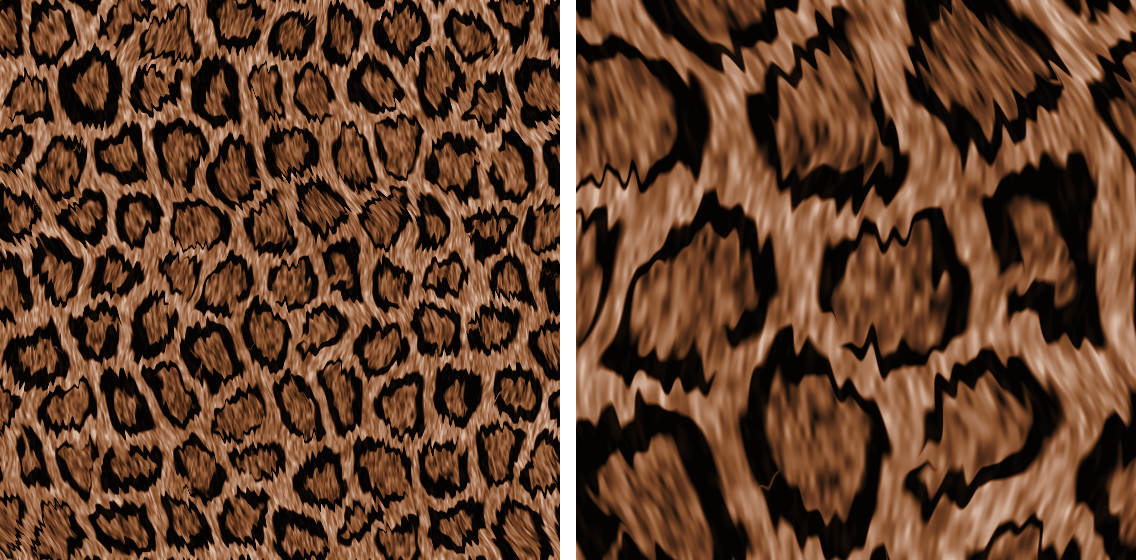
Left: the whole. Right: its middle third, enlarged.
Write a Shadertoy shader that draws this texture.

```glsl
#define SPOT_GRID vec2(9.7, 9.0)
#define JITTER 0.62
#define ROUNDNESS 15.0
#define GAP 0.088
#define CORE_DEPTH 0.57
#define EDGE 0.022
#define BEND 0.065
#define TUFT 0.024
#define HAIR_CONTRAST 4.3
#define PELT_TONE 4.05
#define CORE_TONE 2.6

// Tones from black ink up to pale hair tips
const vec3 FUR[7] = vec3[7](
    vec3(0.015, 0.01, 0.008), vec3(0.23, 0.13, 0.07), vec3(0.40, 0.22, 0.12),
    vec3(0.55, 0.33, 0.18), vec3(0.64, 0.44, 0.31), vec3(0.73, 0.56, 0.45),
    vec3(0.84, 0.72, 0.64));

vec3 furColor(float tone) {
    float t = clamp(tone, 0.0, 5.999);
    int i = int(t);
    return mix(FUR[i], FUR[i + 1], fract(t));
}

vec2 hash2(vec2 p) {
    vec3 h = fract(p.xyx * vec3(0.1031, 0.1030, 0.0973));
    h += dot(h, h.yzx + 33.33);
    return fract((h.xx + h.yz) * h.zy);
}

float noise(vec2 p) {
    vec2 i = floor(p), f = fract(p);
    f = f * f * (3.0 - 2.0 * f);
    float low = mix(hash2(i).x, hash2(i + vec2(1, 0)).x, f.x);
    float high = mix(hash2(i + vec2(0, 1)).x, hash2(i + vec2(1, 1)).x, f.x);
    return mix(low, high, f.y);
}

// Sideways sweep of the coat
float sweep(vec2 p) {
    return BEND * (noise(p * vec2(3.0, 7.0) + 11.0) + 0.4 * noise(p * vec2(8.0, 15.0))) + 0.12 * p.y;
}

float strands(vec2 p) {
    float coarse = noise(p * vec2(215.0, 58.0)) - 0.5;
    float fine = noise(p * vec2(390.0, 105.0) + 40.0) - 0.5;
    return 0.65 * coarse + 0.6 * fine;
}

// Staggered, jittered spot centres
vec2 spotCentre(vec2 cell) {
    return cell + vec2(0.5 * mod(cell.y, 2.0), 0.0) + 0.5 + JITTER * (hash2(cell + 7.0) - 0.5);
}

// x: rounded distance to the cell border, y: the same at its centre
vec2 cellBorder(vec2 x, out vec2 home) {
    vec2 base = floor(x);
    float nearest = 1e3;
    for (int j = -2; j <= 2; j++)
    for (int i = -2; i <= 2; i++) {
        vec2 cell = base + vec2(i, j);
        vec2 r = spotCentre(cell) - x;
        if (dot(r, r) < nearest) {
            nearest = dot(r, r);
            home = cell;
        }
    }
    vec2 a = spotCentre(home) - x;
    vec2 sum = vec2(0.0);
    for (int j = -2; j <= 2; j++)
    for (int i = -2; i <= 2; i++) {
        vec2 cell = home + vec2(i, j);
        if (i == 0 && j == 0) continue;
        vec2 b = spotCentre(cell) - x;
        vec2 dist = vec2(dot(0.5 * (a + b), normalize(b - a)), 0.5 * length(b - a));
        sum += exp(-ROUNDNESS * dist);
    }
    return -log(sum) / ROUNDNESS;
}

void mainImage(out vec4 fragColor, in vec2 fragCoord) {
    vec2 p = fragCoord / iResolution.y;

    // Hair follows the sweep
    float bend = sweep(p);
    vec2 along = normalize(vec2((bend - sweep(p + vec2(0.0, 0.002))) / 0.002, 1.0));
    vec2 hairPos = vec2(p.x + bend, p.y);
    float hair = strands(hairPos);
    float tuft = noise(hairPos * vec2(190.0, 32.0) + 5.0) - 0.5;

    // Tufts and soft wobble fray the spot outlines
    vec2 x = (p + along * tuft * TUFT) * SPOT_GRID + 3.0;
    x += 0.2 * (vec2(noise(x * 2.7), noise(x * 2.7 + 31.0)) - 0.5);
    vec2 home;
    vec2 border = cellBorder(x, home);
    float depth = border.x + 0.05 * (noise(x * 5.0) - 0.5);

    // Brown core, often opening through one side of the ring
    float core = depth - mix(GAP, border.y, CORE_DEPTH) + 0.15 * (noise(x * 4.2 + 17.0) - 0.5);
    vec2 rnd = hash2(home + 53.0);
    vec2 dir = vec2(cos(6.2832 * rnd.x), sin(6.2832 * rnd.x));
    vec2 q = x - spotCentre(home);
    float width = mix(-0.09, 0.1, rnd.y) + 0.08 * (noise(x * 5.0 + 70.0) - 0.5);
    float opening = min(width - abs(dot(q, vec2(-dir.y, dir.x))), dot(q, dir));
    float bare = smoothstep(-EDGE, EDGE, max(core, opening));
    float ink = smoothstep(-EDGE, EDGE, depth - GAP) * (1.0 - bare);

    // Pale pelt deepens to brown inside the rosettes
    float inside = smoothstep(GAP - 0.05, GAP + 0.13, depth);
    float tone = mix(PELT_TONE, CORE_TONE, inside);
    tone += 0.7 * (noise(p * 9.0 + 3.0) - 0.5) + HAIR_CONTRAST * hair;
    tone = mix(max(tone, 0.3), max(0.0, 0.7 * hair), ink);

    fragColor = vec4(furColor(tone), 1.0);
}
```
